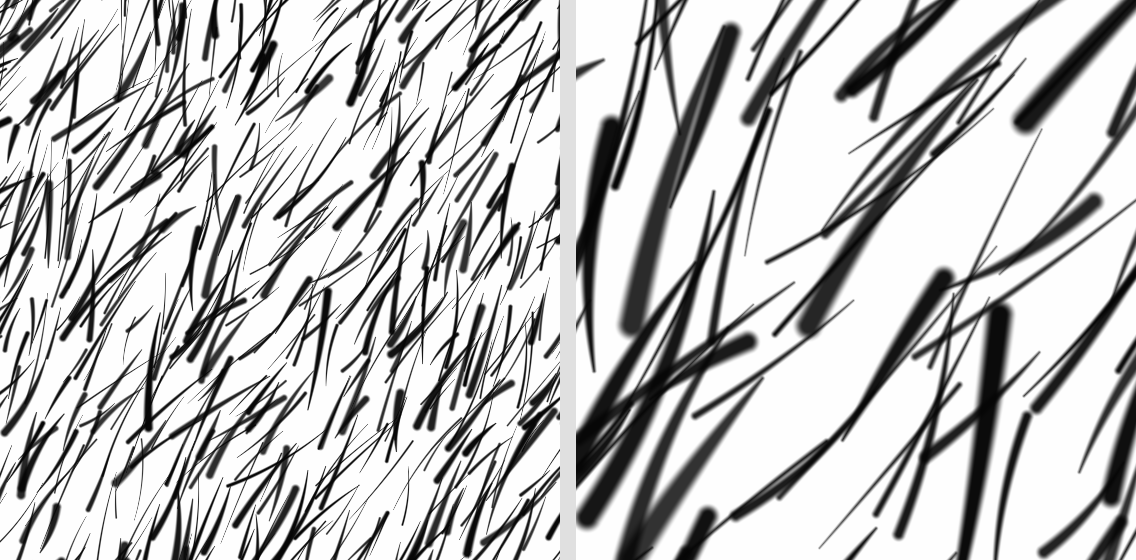
Left, the full canvas; right, a detail of the centre.
Write a Shadertoy shader that draws this texture.

```glsl
const int LAYERS = 7;
const float CELLS = 8.0;
const vec3 PAPER = vec3(0.995);
const vec3 INK = vec3(0.02);

// Hash without sine: three random values from three inputs
vec3 hash3(vec3 p) {
    p = fract(p * vec3(0.1031, 0.1030, 0.0973));
    p += dot(p, p.yxz + 33.33);
    return fract((p.xxy + p.yxx) * p.zyx);
}

// Ink of one bent stroke along x, thick at one end and thin at the other
float strokeInk(vec2 p, float halfLength, float thickness, float bend, float pixel) {
    float x = clamp(p.x / halfLength, -1.0, 1.0);
    float along = 0.5 + 0.5 * x;
    float radius = thickness * mix(1.0, 0.12, pow(along, 1.5));
    float softness = max(0.001 + 0.35 * radius, 0.5 * pixel);
    vec2 nearest = vec2(x * halfLength, bend * (x * x - 0.4));
    float d = length(p - nearest);
    return 1.0 - smoothstep(radius - softness, radius + softness, d);
}

// Direction shared partly by neighbours, so that strokes form loose bundles
float strokeAngle(vec2 center, float jitter) {
    float shared_ = hash3(vec3(floor(center * 6.0) + 40.0, 91.0)).x;
    return mix(0.40, 1.68, 0.45 * shared_ + 0.55 * jitter);
}

// Paper left uncovered by one layer of scattered strokes
float layerLight(vec2 uv, float layer, float pixel) {
    vec2 offset = hash3(vec3(layer + 3.0, 17.0, 5.0)).xy;
    vec2 home = floor(uv * CELLS + offset);
    float light = 1.0;
    for (int j = -1; j <= 1; j++) {
        for (int i = -1; i <= 1; i++) {
            vec2 cell = home + vec2(i, j);
            vec3 place = hash3(vec3(cell + 20.0, layer * 7.0 + 11.0));
            vec3 shape = hash3(vec3(cell + 60.0, layer * 5.0 + 53.0));
            vec3 style = hash3(vec3(cell + 90.0, layer * 3.0 + 131.0));
            vec2 center = (cell + place.xy - offset) / CELLS;

            float angle = strokeAngle(center, place.z);
            vec2 dir = vec2(cos(angle), sin(angle));
            vec2 q = uv - center;
            vec2 local = vec2(dot(q, dir), dot(q, vec2(-dir.y, dir.x)));
            local.x *= style.x < 0.3 ? -1.0 : 1.0;

            float halfLength = mix(0.032, 0.108, shape.x);
            float thickness = mix(0.0012, 0.0075, pow(shape.y, 1.7));
            float bend = (shape.z - 0.5) * 0.22 * halfLength;
            float opacity = mix(0.8, 1.0, style.y);
            light *= 1.0 - opacity * strokeInk(local, halfLength, thickness, bend, pixel);
        }
    }
    return light;
}

void mainImage(out vec4 fragColor, in vec2 fragCoord) {
    float pixel = 1.0 / iResolution.y;
    vec2 uv = fragCoord * pixel;
    float light = 1.0;
    for (int k = 0; k < LAYERS; k++) {
        light *= layerLight(uv, float(k), pixel);
    }
    fragColor = vec4(mix(INK, PAPER, light), 1.0);
}
```
